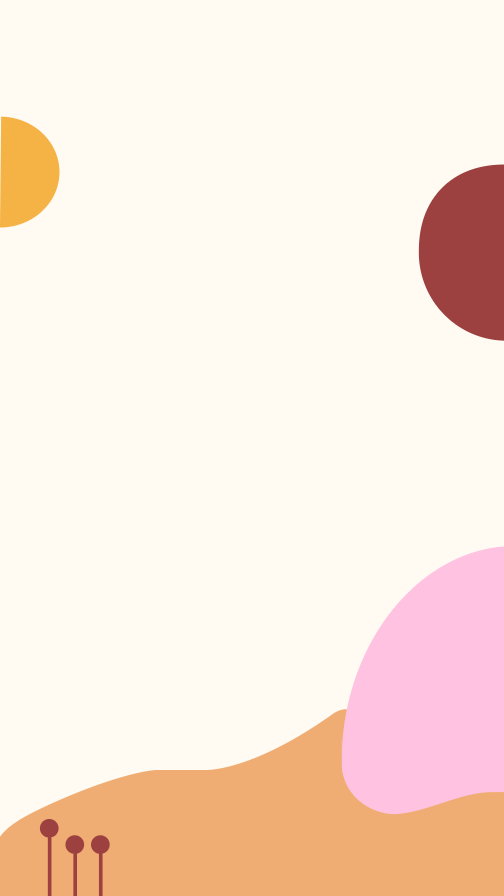
Reproduce this background procedurally as a Shadertoy shader.

```glsl
// Flat abstract landscape: cream sky, sun and moon halves, sandy hill, pink boulder, three pin flowers.

// Antialiased fill of the region where the field is negative
float fill(float field) {
    float slope = length(vec2(dFdx(field), dFdy(field)));
    return clamp(0.5 - field / max(slope, 1e-5), 0.0, 1.0);
}

// Superellipse field from an offset already divided by the radii
float superellipse(vec2 q, float power) {
    q = pow(abs(q), vec2(power));
    return pow(q.x + q.y, 1.0 / power) - 1.0;
}

// Height of the hill ridge: a rounded shoulder, a flat terrace, then a rise
float ridge(float x) {
    x = clamp(x, 0.0, 0.69);
    float shoulder = 0.6 * pow(max(0.31 - x, 0.0), 1.4) + 0.016 * exp(-x / 0.02);
    float rise = 1.02 * pow(max(x - 0.41, 0.0), 1.6);
    float crest = max(x - 0.66, 0.0);
    return 0.25 - shoulder + rise - 14.0 * crest * crest;
}

// Boulder: a tall arc above, a small rounded heel and a wavy base below
float boulder(vec2 p) {
    vec2 crown = (p - vec2(1.0185, 0.273)) / vec2(0.3403, 0.4213);
    crown = vec2(min(crown.x, 0.0), max(crown.y, 0.0));
    float lift = 0.044 * smoothstep(0.775, 0.977, p.x);
    vec2 heel = (p - vec2(0.787, 0.2616 + lift)) / vec2(0.1088, 0.0995);
    heel = min(heel, 0.0);
    return max(superellipse(crown, 1.96), length(heel) - 1.0);
}

// Three round heads on thin stems; the first stands taller
float pinFlowers(vec2 p) {
    float field = 1.0;
    for (int i = 0; i < 3; i++) {
        vec2 q = p - vec2(0.0977 + 0.0507 * float(i), i == 0 ? 0.1343 : 0.102);
        float stem = max(abs(q.x - 0.0008) - 0.0036, q.y);
        field = min(field, min(length(q) - 0.0185, stem));
    }
    return field;
}

void mainImage(out vec4 fragColor, in vec2 fragCoord) {
    vec2 p = fragCoord / iResolution.x; // canvas width is one unit

    vec3 cream = vec3(1.0, 0.98, 0.95);
    vec3 amber = vec3(0.96, 0.70, 0.27);
    vec3 maroon = vec3(0.61, 0.25, 0.25);
    vec3 sand = vec3(0.94, 0.68, 0.45);
    vec3 pink = vec3(1.0, 0.76, 0.88);

    vec3 color = cream;

    // Half sun with a slightly slanted cut
    float sun = superellipse((p - vec2(0.0, 1.4364)) / vec2(0.118, 0.110), 2.0);
    float cut = 0.0105 * (p.y - 1.329) - p.x;
    color = mix(color, amber, fill(sun) * fill(cut));

    // Moon, fuller in its upper half
    vec2 moon = (p - vec2(1.0046, 1.2766)) / vec2(0.1736, 0.1748);
    color = mix(color, maroon, fill(superellipse(moon, moon.y > 0.0 ? 2.25 : 2.0)));

    // Ground layers, back to front
    color = mix(color, sand, fill(p.y - ridge(p.x)));
    color = mix(color, pink, fill(boulder(p)));
    color = mix(color, maroon, fill(pinFlowers(p)));

    fragColor = vec4(color, 1.0);
}
```
